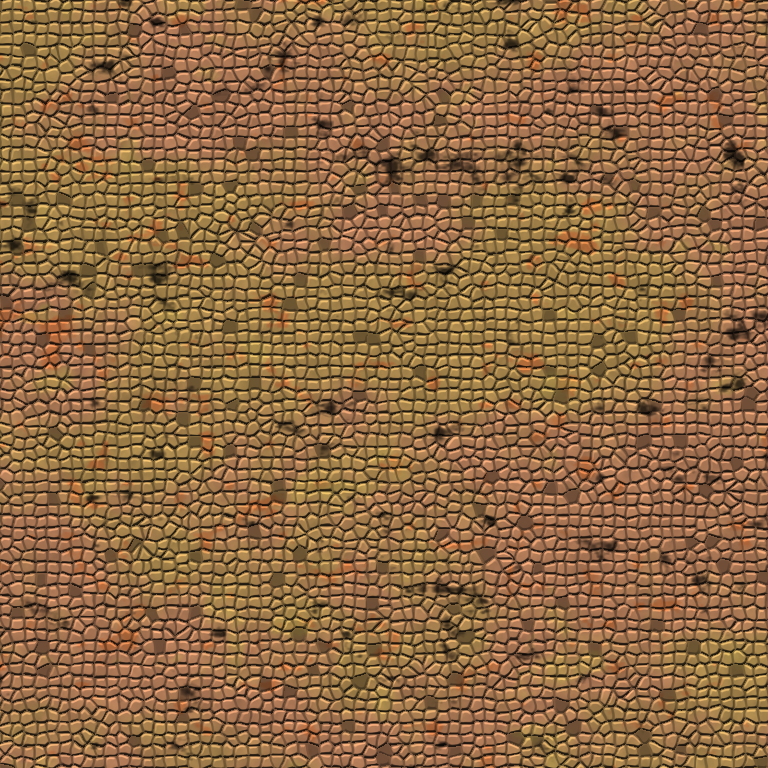
A three.js fragment shader for this texture:

```glsl
varying vec2 vUv;

vec2 hash22(vec2 p) {
  vec3 q = fract(p.xyx * vec3(0.1031, 0.1030, 0.0973));
  q += dot(q, q.yzx + 33.33);
  return fract((q.xx + q.yz) * q.zy);
}

float noise(vec2 p) {
  vec2 i = floor(p), f = fract(p);
  f = f * f * (3.0 - 2.0 * f);
  float low = mix(hash22(i).x, hash22(i + vec2(1.0, 0.0)).x, f.x);
  float high = mix(hash22(i + vec2(0.0, 1.0)).x, hash22(i + 1.0).x, f.x);
  return mix(low, high, f.y);
}

float fbm(vec2 p) {
  float sum = 0.0, amplitude = 0.533;
  for (int i = 0; i < 4; i++) {
    sum += amplitude * noise(p);
    p = p * 2.03 + 17.1;
    amplitude *= 0.5;
  }
  return sum;
}

// Cell centre: near-regular in some areas, loose in others
vec2 site(vec2 cell) {
  float looseness = mix(0.2, 0.95, noise(cell * 0.23 + 5.0));
  return cell + 0.5 + (hash22(cell + 11.0) - 0.5) * looseness;
}

// Rounded border distance in x, outward edge direction in yz
vec3 cellBorder(vec2 p, out vec2 id) {
  vec2 base = floor(p), nearest = vec2(0.0);
  float best = 9.0;
  id = base;
  for (int y = -1; y <= 1; y++) {
    for (int x = -1; x <= 1; x++) {
      vec2 cell = base + vec2(float(x), float(y));
      vec2 toSite = site(cell) - p;
      float d = dot(toSite, toSite);
      if (d < best) { best = d; id = cell; nearest = toSite; }
    }
  }
  float total = 0.0;
  vec2 direction = vec2(0.0);
  for (int y = -2; y <= 2; y++) {
    for (int x = -2; x <= 2; x++) {
      if (x == 0 && y == 0) continue;
      vec2 toSite = site(id + vec2(float(x), float(y))) - p;
      vec2 normal = normalize(toSite - nearest);
      float weight = exp(-20.0 * dot(0.5 * (toSite + nearest), normal));
      total += weight;
      direction += weight * normal;
    }
  }
  return vec3(-log(total) / 20.0, direction / total);
}

void main() {
  // Slightly wavering grid of scales
  vec2 p = vUv * vec2(65.0, 67.0) + 40.0;
  p += 0.22 * (vec2(noise(p * 1.3), noise(p * 1.3 + 31.0)) - 0.5);
  vec2 id;
  vec3 border = cellBorder(p, id);
  float d = border.x;
  float light = dot(border.yz, vec2(-0.2, 0.98));
  vec2 random = hash22(id + 71.0);

  // Relief: brown grooves, lit upper rims, shadowed lower rims
  float sunken = step(0.965, random.y);
  float face = 0.65 + 0.08 * (random.x - 0.5) + 0.14 * (fbm(p * 0.9) - 0.5);
  face = mix(face, 0.43, sunken);
  float groove = mix(0.41, 0.5, noise(p * 0.6 + 9.0));
  float value = mix(groove, face, smoothstep(0.03, 0.16, d));
  float rim = smoothstep(0.04, 0.12, d) * smoothstep(0.31, 0.18, d);
  value += 0.27 * (1.0 - sunken) * rim * smoothstep(0.1, 0.85, light);
  float shadow = smoothstep(0.21, 0.09, d) * smoothstep(0.1, 0.85, -light);
  value *= 1.0 - 0.72 * shadow * (1.0 - 0.5 * sunken);

  // Broad drift between reddish and yellowish tan
  float drift = fbm(vUv * vec2(4.0, 7.0) + 3.0) + 0.35 * (fbm(vUv * 26.0) - 0.5);
  vec3 tint = mix(vec3(1.02, 0.71, 0.51), vec3(0.98, 0.785, 0.45),
                  smoothstep(0.3, 0.68, drift));
  vec3 color = value * tint;

  // Rust, straw and dark stains
  float rust = smoothstep(0.66, 0.82, fbm(vUv * vec2(30.0, 38.0) + 50.0));
  color = mix(color, value * vec3(1.05, 0.58, 0.3), 0.75 * rust);
  float straw = smoothstep(0.66, 0.84, fbm(vUv * vec2(18.0, 22.0) + 90.0));
  color = mix(color, value * vec3(1.06, 0.9, 0.46), 0.6 * straw);
  float stain = smoothstep(0.7, 0.86, fbm(vUv * vec2(24.0, 34.0) + 130.0));
  color *= 1.0 - 0.7 * stain;

  gl_FragColor = vec4(color, 1.0);
}
```
